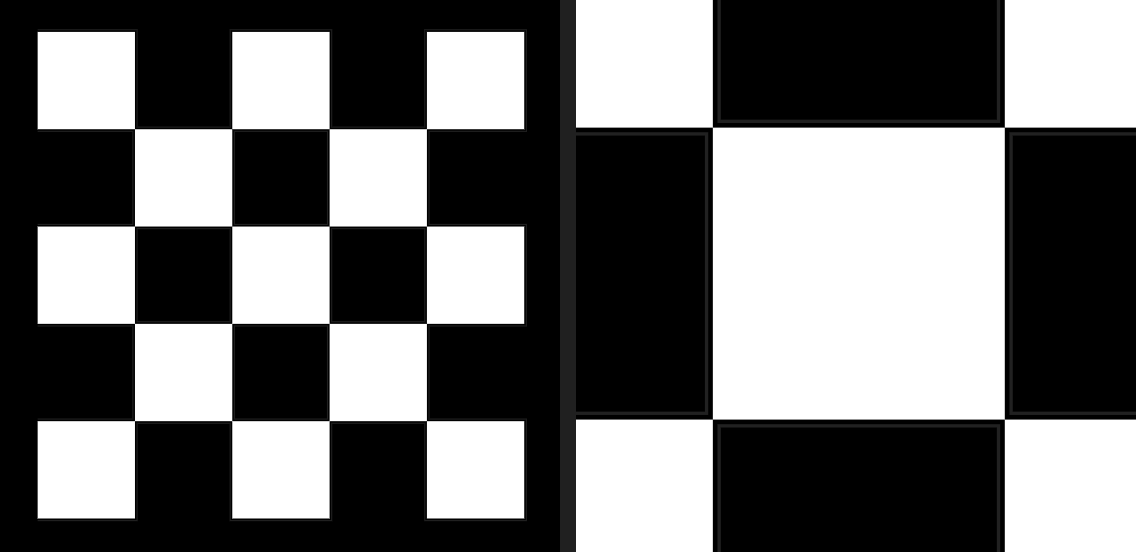
Left, the full canvas; right, a detail of the centre.
Write a Shadertoy shader that draws this pattern.

```glsl
// Five by five checkerboard of white squares on black, each with a faint outer halo line.

// Lengths are fractions of the canvas height.
const int   CELLS       = 5;
const float CELL_SIZE   = 0.1763;
const vec2  BOARD_START = vec2(0.0682, 0.0607);
const float HALO_OFFSET = 0.0038;
const float HALO_WIDTH  = 0.0020;
const vec3  BLACK       = vec3(0.0);
const vec3  WHITE       = vec3(1.0);
const vec3  HALO_COLOR  = vec3(0.13);

// Signed square distance with sharp corners, negative inside.
float squareDistance(vec2 p, float halfSize) {
    vec2 q = abs(p) - halfSize;
    return max(q.x, q.y);
}

// Distance to the nearest white square; cells of even parity are white.
float checkerDistance(vec2 p) {
    float nearest = 1e3;
    for (int row = 0; row < CELLS; row++) {
        for (int col = row % 2; col < CELLS; col += 2) {
            vec2 center = (vec2(col, row) + 0.5) * CELL_SIZE;
            nearest = min(nearest, squareDistance(p - center, 0.5 * CELL_SIZE));
        }
    }
    return nearest;
}

// Antialiased coverage of the region where d is negative.
float coverage(float d, float pixel) {
    return clamp(0.5 - d / pixel, 0.0, 1.0);
}

void mainImage(out vec4 fragColor, in vec2 fragCoord) {
    float pixel = 1.0 / iResolution.y;
    vec2 p = fragCoord * pixel - BOARD_START;
    float d = checkerDistance(p);

    // Halo line around the squares, absent along the left border.
    float halo = coverage(abs(d - HALO_OFFSET) - 0.5 * HALO_WIDTH, pixel);
    halo *= coverage(-p.x, pixel);

    vec3 color = mix(BLACK, HALO_COLOR, halo);
    color = mix(color, WHITE, coverage(d, pixel));
    fragColor = vec4(color, 1.0);
}
```
